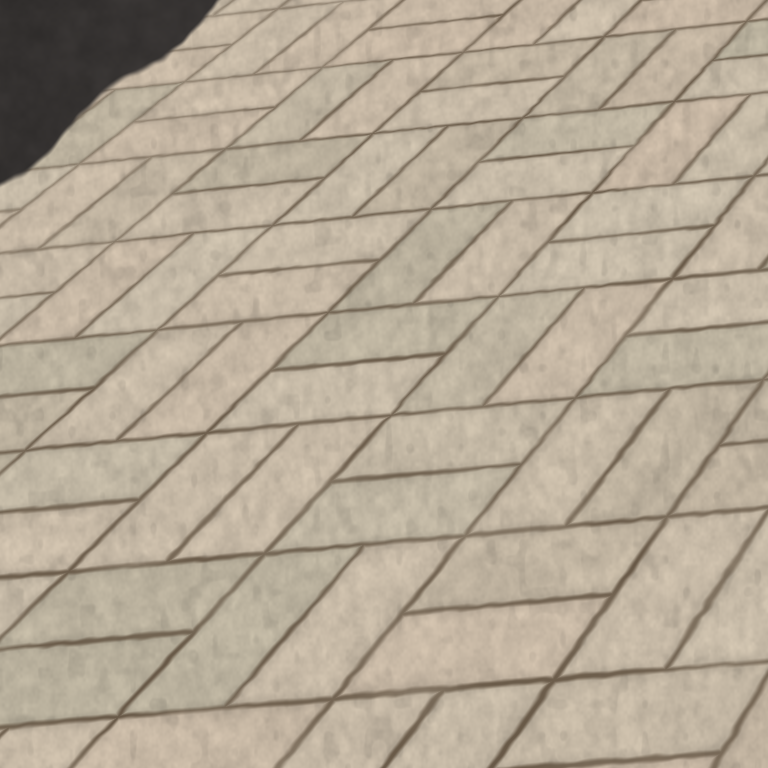
Write a WebGL 1 fragment shader that draws this texture.

```glsl
precision highp float;
// Sunlit basket-weave paving seen in perspective, with dark asphalt in one corner.
// Each canvas point is projected onto the ground, where square cells hold two
// bricks each, laid lengthwise or crosswise by turns; hashes and noise add wear.
uniform vec2 u_resolution;

// Ground to canvas: (ORIGIN + ALONG * u + AWAY * v) / (1 + dot(TILT, uv))
const vec2 ORIGIN = vec2(0.1523, 0.0664);
const vec2 ALONG = vec2(0.2793, 0.0237);
const vec2 AWAY = vec2(0.2233, 0.2374);
const vec2 TILT = vec2(-0.0073, 0.089);

const vec3 SAND = vec3(0.765, 0.722, 0.648);
const vec3 PINK = vec3(0.765, 0.702, 0.628);
const vec3 GREY = vec3(0.700, 0.672, 0.595);
const vec3 JOINT = vec3(0.400, 0.340, 0.270);
const vec3 ASPHALT = vec3(0.205, 0.193, 0.188);

float hash(vec2 p) {
  vec3 q = fract(vec3(p.xyx) * 0.1031);
  q += dot(q, q.yzx + 33.33);
  return fract((q.x + q.y) * q.z);
}

float noise(vec2 p) {
  vec2 i = floor(p);
  vec2 f = fract(p);
  f = f * f * (3.0 - 2.0 * f);
  float low = mix(hash(i), hash(i + vec2(1.0, 0.0)), f.x);
  float high = mix(hash(i + vec2(0.0, 1.0)), hash(i + vec2(1.0, 1.0)), f.x);
  return mix(low, high, f.y);
}

float fbm(vec2 p) {
  float sum = 0.0;
  float gain = 0.5;
  for (int i = 0; i < 3; i++) {
    sum += gain * noise(p);
    p = p * 2.03 + 17.3;
    gain *= 0.5;
  }
  return sum / 0.875;
}

// Inverts the projection with Cramer's rule
vec2 canvasToGround(vec2 p) {
  vec2 a = ALONG - TILT.x * p;
  vec2 b = AWAY - TILT.y * p;
  vec2 c = p - ORIGIN;
  return vec2(c.x * b.y - c.y * b.x, a.x * c.y - a.y * c.x) / (a.x * b.y - a.y * b.x);
}

// Returns the brick id in xy and the distance to its nearest edge in z
vec3 basketWeave(vec2 g) {
  vec2 cell = floor(g);
  vec2 f = g - cell;
  float lengthwise = mod(cell.x + cell.y, 2.0);
  vec2 q = mix(f.yx, f, lengthwise);
  float side = step(0.5, q.y);
  vec2 edge = min(vec2(q.x, q.y - 0.5 * side), vec2(1.0 - q.x, 0.5 + 0.5 * side - q.y));
  return vec3(cell * 2.0 + vec2(side, lengthwise * side) + 61.0, min(edge.x, edge.y));
}

// Brick tint, broad stains and fine surface flecks
vec3 stone(vec2 id, vec2 g, vec2 p) {
  vec3 tint = mix(SAND, PINK, hash(id));
  tint = mix(tint, GREY, 0.75 * smoothstep(0.6, 1.0, hash(id + 19.7)));
  float stain = fbm(g * 5.0 + 40.0) - 0.5;
  float fleck = fbm(p * vec2(85.0, 52.0)) - 0.5;
  float grain = noise(p * 210.0) - 0.5;
  float pit = smoothstep(0.68, 0.9, noise(p * vec2(75.0, 48.0) + 9.0));
  return tint * (1.02 + 0.09 * stain + 0.14 * fleck + 0.035 * grain - 0.06 * pit);
}

vec3 asphalt(vec2 p) {
  return ASPHALT * (0.85 + 0.25 * fbm(p * 45.0) + 0.3 * p.x);
}

// Signed height above the curving border of the asphalt
float asphaltSide(vec2 p) {
  float border = 0.759 + 0.82 * p.x - 0.01 * sin(p.x * 35.0);
  return (p.y - border) * 0.77 + 0.004 * (noise(p * 60.0) - 0.5);
}

void main() {
  vec2 p = gl_FragCoord.xy / u_resolution;
  float pixel = 1.0 / min(u_resolution.x, u_resolution.y);
  vec2 ground = canvasToGround(p);
  float depth = 1.0 + dot(TILT, ground);

  // Slightly uneven brick edges
  vec2 wobble = vec2(noise(ground * 17.0), noise(ground * 17.0 + 50.0)) - 0.5;
  vec3 brick = basketWeave(ground + 0.014 * wobble);
  vec3 color = stone(brick.xy, ground, p);

  // Joints vary in width and depth and fade toward the asphalt
  float border = asphaltSide(p);
  float width = 0.011 + 0.009 * noise(ground * 2.3 + 30.0);
  float soft = (0.0022 + 0.6 * pixel) * depth / 0.2;
  float joint = 1.0 - smoothstep(width - soft, width + soft, brick.z);
  float strength = mix(0.6, 1.0, noise(ground * 2.9 + 70.0));
  strength *= mix(0.55, 1.0, smoothstep(0.0, 0.3, -border));
  float grime = 1.0 - smoothstep(0.0, 0.08, brick.z);
  color *= 1.0 - 0.07 * grime;
  color = mix(color, JOINT, joint * strength);

  float blend = 0.003 + pixel;
  color = mix(color, asphalt(p), smoothstep(-blend, blend, border));
  gl_FragColor = vec4(color, 1.0);
}
```
